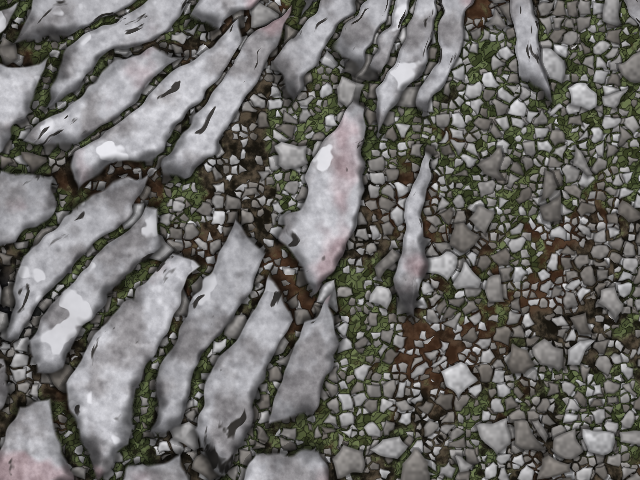
A WebGL 1 fragment shader for this texture:

```glsl
precision highp float;
// Weathered limestone slabs fanning out over stony, weedy soil.
// Slabs are stretched Voronoi cells in polar coordinates around a far pole;
// pebbles and leaves are smaller Voronoi layers painted below them.
uniform vec2 u_resolution;

float hash(vec2 p) {
  return fract(sin(dot(p, vec2(127.1, 311.7))) * 43758.5453);
}

vec2 hash2(vec2 p) {
  return vec2(hash(p), hash(p + 57.3));
}

float noise(vec2 p) {
  vec2 i = floor(p), f = fract(p);
  f = f * f * (3.0 - 2.0 * f);
  return mix(mix(hash(i), hash(i + vec2(1, 0)), f.x),
             mix(hash(i + vec2(0, 1)), hash(i + 1.0), f.x), f.y);
}

float fbm(vec2 p) {
  float sum = 0.0, amp = 0.53;
  for (int i = 0; i < 4; i++) {
    sum += amp * noise(p);
    p = mat2(1.6, 1.2, -1.2, 1.6) * p + 3.7;
    amp *= 0.5;
  }
  return sum;
}

// Voronoi cell: x = distance to border, y = cell id, zw = offset from the site
vec4 cells(vec2 p) {
  vec2 base = floor(p), f = fract(p), nearCell = vec2(0), nearSite = vec2(0);
  float best = 9.0;
  for (int j = -1; j <= 1; j++)
    for (int i = -1; i <= 1; i++) {
      vec2 g = vec2(i, j);
      vec2 site = g + 0.1 + 0.8 * hash2(base + g) - f;
      if (dot(site, site) < best) {
        best = dot(site, site);
        nearSite = site;
        nearCell = g;
      }
    }
  float border = 9.0;
  for (int j = -1; j <= 1; j++)
    for (int i = -1; i <= 1; i++) {
      vec2 g = nearCell + vec2(i, j);
      vec2 site = g + 0.1 + 0.8 * hash2(base + g) - f;
      vec2 gap = site - nearSite;
      if (dot(gap, gap) > 0.0001)
        border = min(border, dot(0.5 * (site + nearSite), normalize(gap)));
    }
  return vec4(border, hash(base + nearCell + 19.7), -nearSite);
}

// Soil, rust and small leaves
vec3 ground(vec2 p) {
  float grain = fbm(p * 70.0);
  vec3 soil = mix(vec3(0.09, 0.08, 0.06), vec3(0.33, 0.29, 0.24), smoothstep(0.25, 0.75, grain));
  soil = mix(soil, vec3(0.30, 0.19, 0.13), 0.6 * smoothstep(0.5, 0.7, fbm(p * 7.0 + 4.0)));
  vec4 leaf = cells(p * 75.0 + 1.5 * noise(p * 90.0));
  vec3 green = mix(vec3(0.17, 0.20, 0.11), vec3(0.40, 0.45, 0.30), leaf.y);
  green *= 0.6 + 0.5 * smoothstep(0.0, 0.2, leaf.x);
  float weeds = smoothstep(0.38, 0.52, fbm(p * 8.0) + 0.25 * (grain - 0.5));
  vec3 col = mix(soil, green, 0.9 * weeds);
  float flower = step(0.998, leaf.y) * weeds * smoothstep(0.05, 0.15, leaf.x);
  col = mix(col, vec3(0.85, 0.78, 0.15), flower);
  float ash = 1.0 - smoothstep(0.03, 0.12, length((p - vec2(0.02, 0.36)) * vec2(0.8, 1.0)));
  return mix(col, vec3(0.09, 0.09, 0.10) * (0.5 + grain), ash);
}

// One layer of loose stones with a contact shadow
vec3 pebbles(vec3 col, vec2 p, float scale, float density) {
  vec2 wobble = vec2(noise(p * scale * 2.0), noise(p * scale * 2.0 + 31.0)) - 0.5;
  vec4 c = cells(p * scale + 0.25 * wobble + scale);
  float present = step(c.y, density);
  float tone = fract(c.y * 37.0);
  float inside = c.x - 0.06 - 0.1 * fract(c.y * 91.0);
  float soft = 0.7 * scale / u_resolution.y;
  vec3 stone = mix(vec3(0.42, 0.40, 0.38), vec3(0.74, 0.74, 0.75), tone);
  stone *= 0.95 + 0.35 * c.w - 0.15 * c.z + 0.25 * (noise(p * 130.0) - 0.5);
  stone *= 0.72 + 0.28 * smoothstep(0.0, 0.14, inside);
  col *= 1.0 - 0.45 * present * smoothstep(-0.16, 0.0, inside);
  return mix(col, stone, present * smoothstep(-soft, soft, inside));
}

// Bare rock face with mottling, lichen, pink stain and pits
vec3 rockFace(vec2 p, vec2 q) {
  float grain = fbm(p * 75.0) - 0.5;
  vec3 rock = mix(vec3(0.54, 0.53, 0.54), vec3(0.71, 0.71, 0.73), smoothstep(0.28, 0.55, fbm(p * 15.0)));
  rock = mix(rock, vec3(0.64, 0.53, 0.55), 0.6 * smoothstep(0.6, 0.75, fbm(p * 7.0 + 21.0)));
  rock += 0.28 * grain;
  rock = mix(rock, vec3(0.88, 0.88, 0.90), 0.85 * smoothstep(0.70, 0.74, fbm(p * 12.0 + 50.0)));
  float pits = smoothstep(0.72, 0.80, fbm(q * vec2(5.0, 6.0) + 8.0));
  return mix(rock, vec3(0.14, 0.13, 0.12), 0.85 * pits);
}

void main() {
  vec2 p = gl_FragCoord.xy / u_resolution.y;
  float right = smoothstep(0.6, 1.1, p.x);
  float patches = 0.5 * (fbm(p * 6.0 + 13.0) - 0.5);
  vec3 col = ground(p);
  col = pebbles(col, p, 58.0, 0.42 + 0.15 * right + patches);
  col = pebbles(col, p, 34.0, 0.38 + 0.18 * right + patches);
  col = pebbles(col, p, 17.0, 0.20 + 0.04 * right);

  // Slabs in (angle, radius) around the pole where the strata converge
  vec2 pole = vec2(1.02, 1.5), stretch = vec2(10.0, 2.6);
  vec2 bend = vec2(noise(p * 9.0), noise(p * 9.0 + 40.0)) - 0.5;
  vec2 chips = vec2(noise(p * 38.0), noise(p * 38.0 + 70.0)) - 0.5;
  vec2 d = p + 0.045 * bend + 0.014 * chips - pole;
  vec2 q = vec2(atan(d.x, -d.y), length(d)) * stretch;
  vec4 slab = cells(q);
  vec2 polar = (q - slab.zw) / stretch;
  vec2 centre = pole + polar.y * vec2(sin(polar.x), -cos(polar.x));
  float cover = 0.92 - 0.9 * smoothstep(0.75, 1.05, centre.x - 0.25 * centre.y + 0.05);
  float present = step(slab.y, cover);
  float inside = slab.x - 0.05 - 0.09 * fract(slab.y * 53.0);
  float soft = 7.0 / u_resolution.y;

  // Overcast light: lower and right flanks fall into shade
  float flank = smoothstep(-0.3, 0.4, slab.z + 0.7 * slab.w);
  float rim = smoothstep(0.0, 0.12, inside + 0.08 * (noise(p * 50.0) - 0.5));
  vec3 rock = rockFace(p, q) * mix(1.0, mix(0.78, 0.42, flank), 1.0 - rim);
  rock *= 0.94 + 0.14 * fract(slab.y * 17.0);
  col *= 1.0 - 0.55 * present * smoothstep(-0.1, 0.0, inside);
  col = mix(col, rock, present * smoothstep(-soft, soft, inside));
  gl_FragColor = vec4(clamp(col, 0.0, 1.0), 1.0);
}
```
